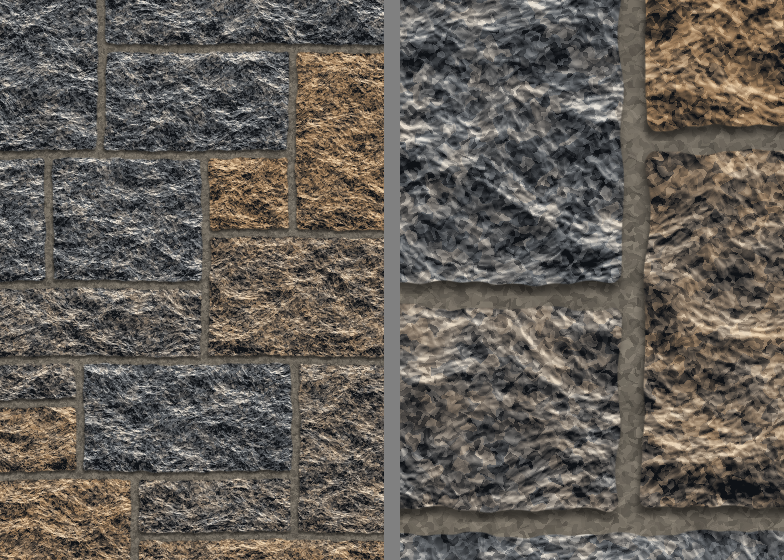
Left: the whole. Right: its middle third, enlarged.
Give the GLSL for this texture, as a WebGL 1 fragment shader.

```glsl
precision highp float;
uniform vec2 u_resolution;

const float JOINT = 0.0075;       // half width of the mortar
const float CORNER = 0.006;
const float BEVEL = 0.012;
const float RELIEF = 0.165;
const float GRAIN = 0.62;
const float EXPOSURE = 0.385;
const vec2 TO_LIGHT = vec2(0.26, 0.96);
const vec3 DARK = vec3(0.06, 0.07, 0.085);
const vec3 GREY = vec3(0.42, 0.435, 0.45);
const vec3 TAN = vec3(0.60, 0.475, 0.345);
const vec3 PALE_GREY = vec3(0.90, 0.885, 0.855);
const vec3 PALE_TAN = vec3(0.92, 0.81, 0.66);
const vec3 MORTAR = vec3(0.425, 0.40, 0.36);

vec2 hash2(vec2 p) {
  return fract(sin(vec2(dot(p, vec2(127.1, 311.7)), dot(p, vec2(269.5, 183.3)))) * 4375.85);
}

// Distance to the nearest cell point, and a random value for that cell
vec2 cellular(vec2 p) {
  vec2 base = floor(p), f = p - base, nearest = vec2(8.0, 0.0);
  for (int j = -1; j <= 1; j++) {
    for (int i = -1; i <= 1; i++) {
      vec2 g = vec2(float(i), float(j));
      vec2 r = hash2(base + g);
      float d = length(g + r - f);
      if (d < nearest.x) nearest = vec2(d, fract(r.x * 7.0 + r.y * 13.0));
    }
  }
  return nearest;
}

// Each cut trims the box to the side holding p
bool above(inout vec4 box, vec2 p, float y) {
  if (p.y > y) { box.y = y; return true; }
  box.w = y;
  return false;
}
bool rightOf(inout vec4 box, vec2 p, float x) {
  if (p.x > x) { box.x = x; return true; }
  box.z = x;
  return false;
}

// Box (left, bottom, right, top) of the stone at p, and how tan it is
vec4 stoneAt(vec2 p, out float warmth) {
  vec4 box = vec4(-0.1, -0.1, 0.8, 1.1);
  warmth = 0.04;
  if (above(box, p, 0.357)) {
    if (p.x > 0.181 && p.y > 0.914) return vec4(0.181, 0.914, box.zw);
    if (p.x > 0.522 && p.y > 0.583) { warmth = 0.92; return vec4(0.522, 0.583, box.z, 0.914); }
    if (above(box, p, 0.724)) {
      if (rightOf(box, p, 0.181)) box.zw = vec2(0.522, 0.914);
    } else if (rightOf(box, p, 0.367)) {
      if (above(box, p, 0.583)) { box.z = 0.522; warmth = 1.0; }
      else warmth = 0.58;
    } else if (above(box, p, 0.492)) {
      rightOf(box, p, 0.087);
    } else warmth = 0.3;
  } else {
    if (p.x > 0.242 && p.y < 0.043) { warmth = 0.75; return vec4(0.242, box.y, box.z, 0.043); }
    if (rightOf(box, p, 0.527)) { box.y = 0.043; warmth = 0.42; }
    else if (above(box, p, 0.151)) {
      if (!rightOf(box, p, 0.142)) warmth = above(box, p, 0.28) ? 0.28 : 0.75;
    } else if (rightOf(box, p, 0.242)) { box.y = 0.043; warmth = 0.34; }
    else warmth = 0.82;
  }
  return box;
}

// Signed distance to the worn outline, negative inside the stone
float outline(vec2 p, vec4 box) {
  vec2 q = abs(p - 0.5 * (box.xy + box.zw)) - 0.5 * (box.zw - box.xy) + JOINT + CORNER;
  float wear = sin(p.x * 83.0 + 2.0 * sin(p.y * 61.0)) + sin(p.y * 97.0 + 2.0 * sin(p.x * 143.0));
  return length(max(q, 0.0)) + min(max(q.x, q.y), 0.0) - CORNER + 0.0009 * wear;
}

// Split rock face: cellular layers of chips over a bevelled block
float rockHeight(vec2 p, vec4 box) {
  float height = BEVEL * smoothstep(0.0, 0.02, -outline(p, box));
  vec2 q = p * vec2(0.85, 1.1) + box.xy * 37.0;
  q += 0.006 * sin(q.yx * 37.0 + 1.5 * sin(q * 29.0));
  float scale = 14.0, weight = 0.5;
  for (int i = 0; i < 5; i++) {
    float d = cellular(q * scale).x;
    height += weight * d / scale;
    q = mat2(0.8, 0.6, -0.6, 0.8) * q + vec2(0.22, -0.16) * d / scale + 1.7;
    scale *= 2.05;
    weight *= 1.1;
  }
  return height;
}

void main() {
  vec2 p = gl_FragCoord.xy / u_resolution.y;
  float pixel = 1.0 / u_resolution.y;
  vec2 bent = p + 0.0015 * sin(p.yx * 19.0 + vec2(0.5, 2.0));
  float warmth;
  vec4 box = stoneAt(bent, warmth);
  float edge = outline(bent, box);

  // Light on the rock and its mineral grains
  float stride = 0.0018;
  float slope = (rockHeight(bent, box) - rockHeight(bent + TO_LIGHT * stride, box)) / stride;
  vec2 ragged = p + 0.0012 * sin(p.yx * 510.0 + 2.0 * sin(p * 330.0));
  float fine = cellular(ragged * vec2(290.0, 350.0)).y;
  float middle = cellular(ragged * vec2(130.0, 180.0) + 5.0).y;
  float coarse = cellular(ragged * vec2(45.0, 70.0) + 9.0).y;
  float grain = 0.5 * fine + 0.33 * middle + 0.17 * coarse - 0.5;
  float tone = EXPOSURE + RELIEF * slope + GRAIN * grain;

  // Mineral stains and dark patches
  float patches = sin(p.x * 47.0 + 3.0 * sin(p.y * 29.0)) * sin(p.y * 41.0 + 2.0 * sin(p.x * 37.0));
  float tint = clamp(warmth + 0.12 * patches + 0.3 * (middle - 0.5), 0.0, 1.0);
  tone += 0.06 * patches + 0.04 * (warmth - 0.4);
  vec3 stone = mix(DARK, mix(GREY, TAN, tint), clamp(tone * 2.0, 0.0, 1.0));
  stone = mix(stone, mix(PALE_GREY, PALE_TAN, tint), clamp(tone * 2.0 - 1.0, 0.0, 1.0));

  // Sandy mortar, shaded below each stone
  float shade = smoothstep(-0.004, 0.004, outline(bent + TO_LIGHT * 0.005, box));
  vec3 mortar = MORTAR * (1.0 + 0.6 * grain) * mix(0.5, 1.0, shade);

  float cover = 1.0 - smoothstep(-pixel, pixel, edge);
  gl_FragColor = vec4(mix(mortar, stone, cover), 1.0);
}
```
